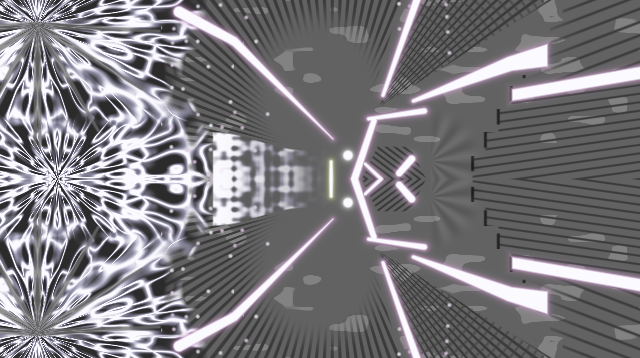
Write a Shadertoy shader that draws this background.

```glsl
// A mirrored machine hall: a web of white streaks on the left, dark ribs fanning
// across grey walls, and pink-edged light beams on the right.
// The lower half folds onto the upper; lengths are in canvas heights.
const vec3 WALL = vec3(0.385), GROOVE = vec3(0.23), PATCH = vec3(0.51);
const vec3 FROST = vec3(0.62, 0.61, 0.71), WHITE = vec3(0.98, 0.98, 1.0);
const vec3 PINK = vec3(0.8, 0.62, 0.8), YELLOW = vec3(0.8, 0.82, 0.6);
const vec2 HUB = vec2(0.105, 0.43);     // centre of the upper web
const vec2 LOW_HUB = vec2(0.16, 0.0);   // centre of the web on the axis
const vec2 VANISH = vec2(0.93, 0.06);   // where the wall ribs converge
const float SOFT = 0.003;               // edge softness
const float GLOW = 0.006;               // beam halo width

float hash(vec2 p) { return fract(sin(dot(p, vec2(127.1, 311.7))) * 43758.5); }

float noise(vec2 p) {
    vec2 i = floor(p), f = fract(p);
    f = f * f * (3.0 - 2.0 * f);
    return mix(mix(hash(i), hash(i + vec2(1, 0)), f.x),
               mix(hash(i + vec2(0, 1)), hash(i + vec2(1, 1)), f.x), f.y);
}

float inside(float d) { return smoothstep(SOFT, -SOFT, d); }

float angle(vec2 d) { return atan(d.y, d.x + 0.0001); }

// Repeating line; duty is its share of each period
float stripes(float t, float duty) {
    return smoothstep(duty + 0.2, duty - 0.2, 2.0 * abs(fract(t) - 0.5));
}

// Distance to a bar whose half width runs from ra to rb
float bar(vec2 p, vec2 a, vec2 b, float ra, float rb) {
    vec2 d = b - a;
    float h = clamp(dot(p - a, d) / dot(d, d), 0.0, 1.0);
    return length(p - a - d * h) - mix(ra, rb, h);
}

// Thin threads leaving a hub, mirrored left to right; zero on a thread
float threads(vec2 d, float rays, float rings) {
    float r = length(d) * rings, a = angle(vec2(abs(d.x), d.y)) * rays;
    float n = noise(vec2(a + noise(d * 16.0), r));
    return min(abs(n - 0.5), abs(noise(vec2(a * 1.4 + 7.0, r * 1.5)) - 0.5));
}

// Halo first, then the white core
vec3 beam(vec3 col, float d, vec3 halo) {
    col = mix(col, halo, 0.75 * exp(-max(d, 0.0) / GLOW));
    return mix(col, WHITE, inside(d + 0.001));
}

vec3 walls(vec2 p) {
    float worn = smoothstep(0.78, 0.81, noise(p * vec2(15, 36) + 3.0));
    vec3 col = mix(WALL, PATCH, worn * step(0.1, p.y));
    // Ribs round the vanishing point, with a smooth shield left clear
    vec2 v = p - VANISH, w = p - vec2(0.98, 0.12), f = p - vec2(1.2, 0.05);
    float side = p.x - 1.07 - 0.37 * (p.y - 0.234);
    float shield = length((p - vec2(0.89, 0.235)) * vec2(1.0, 0.85)) - 0.135;
    float ribs = stripes(angle(v) * 20.0, 0.4) * smoothstep(0.0, 0.1, shield);
    ribs *= smoothstep(0.09, 0.15, length(v)) * step(0.1, p.y);
    col = mix(col, GROOVE, ribs * inside(side) * inside(p.x - 0.97 - 0.3 * p.y));
    // Ladder wall above the sloping edge at upper right
    float slope = p.y - 0.269 - 0.62 * (p.x - 1.168);
    float ladder = max(stripes(angle(w) * 26.0, 0.36), 0.5 * stripes(length(w) * 42.0, 0.3));
    col = mix(col, GROOVE, ladder * inside(-slope) * inside(-side));
    // Grooves with a stepped edge: chevrons below, steeper planks above
    float edge = 1.32 + 0.036 * floor(p.y / 0.065);
    float lower = inside(p.y + 0.013 - 0.17 * p.x);
    float planks = stripes((p.y - 0.38 * p.x) * 27.0, 0.2) * smoothstep(1.45, 1.65, p.x);
    float grooves = mix(planks, stripes((p.y - 0.14 * p.x) * 42.0, 0.24), lower);
    col = mix(col, GROOVE, grooves * inside(edge - p.x) * inside(slope));
    float tick = inside(abs(p.x - edge) - 0.004) * inside(0.022 - mod(p.y, 0.065));
    col = mix(col, GROOVE * 0.6, tick * step(p.y, 0.29));
    // Pale folded fan, then the hatched wedge
    float fan = smoothstep(0.16, 0.1, length(f)) * smoothstep(1.19, 1.23, p.x);
    col += 0.04 * sin(angle(f) * 12.0) * fan;
    float wedge = max(abs(p.x - 1.1) + 0.5 * p.y - 0.09, p.y - 0.09);
    return mix(col, GROOVE, inside(wedge) * stripes((p.y + 0.75 * p.x) * 54.0, 0.4));
}

vec3 web(vec2 p) {
    float n = mix(threads(p - LOW_HUB, 8.0, 12.0), threads(p - HUB, 11.0, 9.0),
                  smoothstep(0.12, 0.2, p.y));
    n += 0.08 * (noise(p * 9.0) - 0.5);
    vec3 col = mix(vec3(0.17), FROST, smoothstep(0.24, 0.06, n));
    col = mix(col, WHITE, smoothstep(0.11, 0.03, n));
    // Grey struts below the hub
    float strut = 1.0;
    for (int i = 0; i < 4; i++) {
        float a = 0.5 * float(i) - 1.55;
        vec2 tip = 0.34 * vec2(cos(a), sin(a));
        strut = min(strut, bar(vec2(abs(p.x - HUB.x), p.y - HUB.y), vec2(0), tip, 0.01, 0.004));
    }
    return mix(col, vec3(0.43), 0.75 * inside(strut));
}

void mainImage(out vec4 fragColor, in vec2 fragCoord) {
    vec2 p = fragCoord / iResolution.y;
    p.y = abs(p.y - 0.5);
    // Web with a ragged border over the walls
    float border = 0.44 + 0.4 * max(p.y - 0.3, max(0.24 - p.y, 0.0)) + 0.1 * noise(p * 30.0);
    vec3 col = mix(walls(p), web(p), smoothstep(0.03, -0.03, p.x - border));
    // Flickering panel on the axis, dimming to the right
    float dim = smoothstep(0.6, 0.85, p.x);
    float panel = inside(max(0.595 - p.x, p.y - 0.13 + 0.05 * dim)) * smoothstep(0.92, 0.8, p.x);
    float flicker = mix(noise(p * vec2(75, 12)), noise(p * vec2(32, 70)), 0.5);
    vec3 lit = mix(vec3(0.36), FROST, smoothstep(0.3, 0.65, flicker + 0.15 - 0.15 * dim));
    lit = mix(lit, WHITE, smoothstep(0.45, 0.8, flicker + 0.26 - 0.3 * dim));
    col = mix(col, lit, panel * (1.0 - 0.3 * dim));
    // Scattered sparks, dense near the web
    vec2 cell = floor(p * 30.0);
    vec2 spot = fract(p * 30.0) - 0.3 - 0.4 * vec2(hash(cell), hash(cell + 9.0));
    float zone = smoothstep(0.85, 0.5, p.x) + 0.5 * step(abs(p.x - 1.17), 0.1) * step(0.3, p.y);
    float spark = step(hash(cell + 4.0), 0.4 * zone) * smoothstep(0.25, 0.05, length(spot));
    col = mix(col, mix(WHITE, PINK, 0.6 * hash(cell + 2.0)), 0.8 * spark * step(0.45, p.x));
    // Long beams, then short ones round the core
    float d = bar(p, vec2(0.93, 0.112), vec2(0.654, 0.385), 0.002, 0.013);
    d = min(d, bar(p, vec2(0.654, 0.385), vec2(0.5, 0.467), 0.013, 0.016));
    d = min(d, bar(p, vec2(1.07, 0.234), vec2(1.168, 0.51), 0.006, 0.011));
    float flare = bar(p, vec2(1.155, 0.218), vec2(1.425, 0.322), 0.006, 0.021);
    flare = min(flare, bar(p, vec2(1.425, 0.322), vec2(1.56, 0.352), 0.021, 0.034));
    d = min(d, max(flare, p.x - 1.53));
    d = min(d, max(bar(p, vec2(1.4, 0.229), vec2(1.85, 0.307), 0.016, 0.018), 1.43 - p.x));
    d = min(d, bar(p, vec2(1.03, 0.168), vec2(1.185, 0.19), 0.006, 0.009));
    d = min(d, bar(p, vec2(0.99, 0), vec2(1.045, 0.164), 0.011, 0.009));
    d = min(d, bar(p, vec2(1.02, 0.042), vec2(1.065, 0), 0.005, 0.006));
    col = beam(col, min(d, bar(p, vec2(1.115, 0.016), vec2(1.15, 0.056), 0.01, 0.011)), PINK);
    // Twin lamps and the yellow slit
    col = beam(col, length(p - vec2(0.972, 0.066)) - 0.014, vec3(0.8));
    col = beam(col, bar(p, vec2(0.925, 0), vec2(0.925, 0.048), 0.006, 0.005), YELLOW);
    fragColor = vec4(col, 1.0);
}
```
